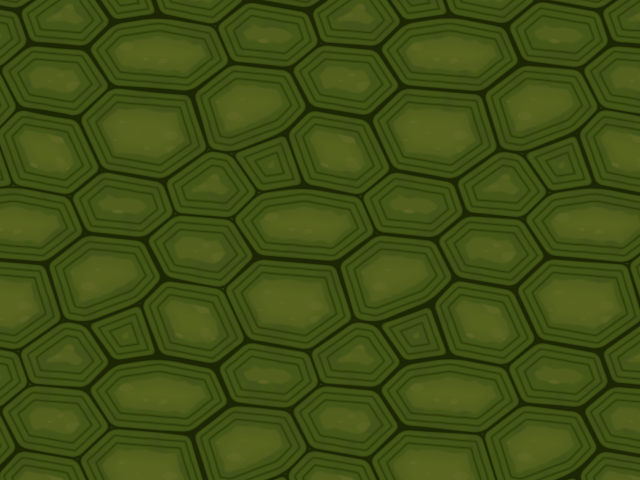
Reproduce this pattern procedurally as a Shadertoy shader.

```glsl
const float VIEW_HEIGHT = 5.76;            // pattern units per canvas height
const vec2 PERIOD = vec2(3.49, 4.09);      // repeat of the centred lattice
const vec2 ANCHOR = vec2(1.88, 5.11);
const vec2 STRETCH = vec2(0.5, 1.0);       // metric that widens the plates
const int PLATES = 8;

const vec3 GROOVE = vec3(0.11, 0.15, 0.02);
const vec3 RING = vec3(0.165, 0.215, 0.045);
const vec3 SHADE = vec3(0.22, 0.285, 0.05);
const vec3 RIM = vec3(0.26, 0.332, 0.088);
const vec3 DUST = vec3(0.25, 0.30, 0.11);
const vec3 HEART = vec3(0.312, 0.362, 0.108);
const vec3 GLOW = vec3(0.338, 0.386, 0.112);
const vec3 FLECK = vec3(0.38, 0.40, 0.15);

// Plate seeds of one motif: position and weight
const vec3 SEEDS[PLATES] = vec3[](
    vec3(0.00, 0.00, 0.000), vec3(-0.15, -0.89, 0.030),
    vec3(1.07, -0.70, -0.040), vec3(-1.13, -0.37, -0.125),
    vec3(1.28, 0.28, -0.190), vec3(0.33, 0.86, -0.020),
    vec3(-0.23, 0.76, -0.100), vec3(-0.98, 0.50, -0.165));

vec2 hash22(vec2 p) {
    vec3 q = fract(p.xyx * vec3(0.1031, 0.1030, 0.0973));
    q += dot(q, q.yzx + 33.33);
    return fract((q.xx + q.yz) * q.zy);
}

float valueNoise(vec2 p) {
    vec2 i = floor(p), f = fract(p);
    f = f * f * (3.0 - 2.0 * f);
    float low = mix(hash22(i).x, hash22(i + vec2(1, 0)).x, f.x);
    float high = mix(hash22(i + vec2(0, 1)).x, hash22(i + vec2(1, 1)).x, f.x);
    return mix(low, high, f.y);
}

float smoothMin(float a, float b, float k) {
    float h = max(k - abs(a - b), 0.0) / k;
    return min(a, b) - 0.25 * h * h * k;
}

// Offset from the nearest copy of a seed; odd copies sit at the cell centre
vec2 seedOffset(vec2 p, int index) {
    vec2 d = p - SEEDS[index / 2].xy - 0.5 * PERIOD * float(index % 2);
    return d - PERIOD * floor(d / PERIOD + 0.5);
}

float seedPower(vec2 d, int index) {
    return dot(d * STRETCH, d) - SEEDS[index / 2].z;
}

// Weighted Voronoi: local offset in xy, sharp and rounded edge distance in zw
vec4 plateField(vec2 p, out int plate) {
    float best = 1e5;
    int owner = 0;
    vec2 local = vec2(0);
    for (int i = 0; i < 2 * PLATES; i++) {
        vec2 d = seedOffset(p, i);
        float power = seedPower(d, i);
        if (power < best) { best = power; owner = i; local = d; }
    }
    vec2 edge = vec2(1.0);
    for (int i = 0; i < 2 * PLATES; i++) {
        if (i == owner) continue;
        vec2 d = seedOffset(p, i);
        float slope = 2.0 * length((local - d) * STRETCH);
        float border = (seedPower(d, i) - best) / slope;
        edge = vec2(smoothMin(edge.x, border, 0.02), smoothMin(edge.y, border, 0.07));
    }
    plate = owner / 2;
    return vec4(local, edge);
}

float band(float x, float halfWidth, float blur) {
    return 1.0 - smoothstep(halfWidth - blur, halfWidth + blur, abs(x));
}

// Small flat spots scattered about the plate centre
float flecks(vec2 local, float plate, float blur) {
    float cover = 0.0;
    for (int k = 0; k < 9; k++) {
        vec2 spot = hash22(vec2(plate * 7.3 + 2.0, float(k) * 3.7 + 5.0));
        vec2 size = hash22(spot * 91.0 + 4.0);
        vec2 d = local - (spot - 0.5) * vec2(0.85, 0.55);
        float radius = mix(0.025, 0.10, size.x * size.x);
        float dist = length(d * vec2(1.0, 1.7)) - radius;
        cover = max(cover, (1.0 - smoothstep(-blur, blur, dist)) * (0.3 + 0.4 * size.y));
    }
    return cover;
}

void mainImage(out vec4 fragColor, in vec2 fragCoord) {
    float pixel = VIEW_HEIGHT / iResolution.y;
    vec2 p = fragCoord * pixel - ANCHOR;
    int plate;
    vec4 field = plateField(p, plate);
    vec2 local = field.xy;
    float edge = field.z;
    float wobble = valueNoise(local * 9.0 + float(plate) * 17.0) - 0.5;
    float bulk = smoothstep(-0.2, 0.03, SEEDS[plate].z);

    // Rim with a faint dusty mottle
    vec3 color = mix(RIM, DUST, 0.5 * smoothstep(0.6, 0.85, valueNoise(p * 6.0 + 40.0)));

    // Pale heart, larger and brighter on big plates, with flecks
    float heart = smoothstep(-0.02, 0.02, edge - mix(0.29, 0.25, bulk) + 0.04 * wobble);
    vec3 glow = mix(HEART, GLOW, bulk * smoothstep(0.26, 0.42, edge));
    color = mix(color, glow, heart);
    color = mix(color, FLECK, heart * flecks(local, float(plate), pixel));

    // Two growth rings, each with a soft shade around a thin core
    for (int i = 0; i < 2; i++) {
        float ring = edge - 0.095 - 0.085 * float(i) + 0.006 * wobble;
        color = mix(color, SHADE, 0.9 * band(ring, 0.018, 0.010));
        color = mix(color, RING, 0.8 * band(ring, 0.005, 0.7 * pixel));
    }

    // Dark groove of uneven width, swelling where plates meet
    float halfWidth = mix(0.010, 0.031, valueNoise(p * 1.6 + 11.0));
    color = mix(color, SHADE, band(field.w, halfWidth + 0.012, 0.012));
    color = mix(color, GROOVE, band(field.w, halfWidth, 0.8 * pixel));
    fragColor = vec4(color, 1.0);
}
```
